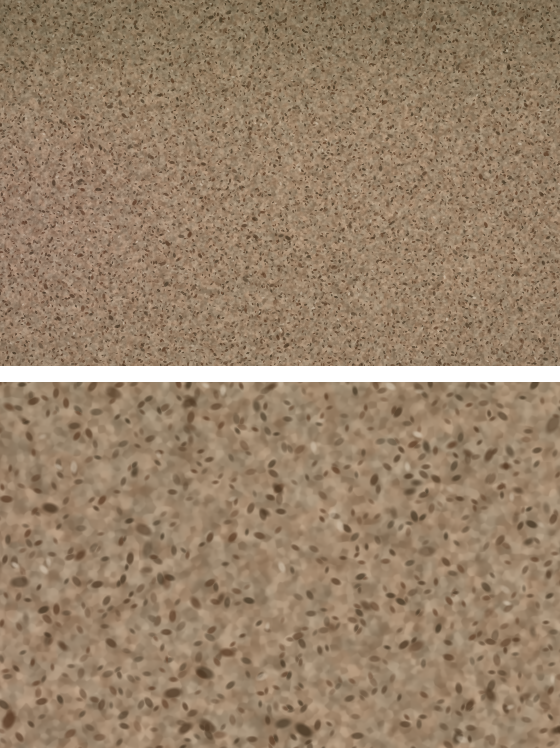
Top, the full canvas; bottom, a detail of the centre.
Write a WebGL 2 fragment shader that draws this texture.

```glsl
#version 300 es
precision highp float;

uniform vec2 u_resolution;
out vec4 fragColor;

vec3 hash3(vec2 cell, float seed) {
    vec3 q = fract(vec3(cell, cell.x + seed) * vec3(0.1031, 0.1030, 0.0973));
    q += dot(q, q.yxz + 33.33);
    return fract((q.xxy + q.yxx) * q.zyx);
}

// Cellular noise: random tones blended around jittered centres, about -0.5 to 0.5
float grainTone(vec2 p, float frequency, float seed) {
    p *= frequency;
    vec2 home = floor(p);
    float total = 0.0;
    float weights = 0.0;
    for (int y = -1; y <= 1; y++) {
        for (int x = -1; x <= 1; x++) {
            vec2 cell = home + vec2(x, y);
            vec3 rnd = hash3(cell, seed);
            vec2 d = p - cell - rnd.xy;
            float weight = exp(-5.0 * dot(d, d));
            total += weight * (rnd.z - 0.5);
            weights += weight;
        }
    }
    return total / max(weights, 0.001);
}

// Scattered, slightly elongated specks: x is coverage, y is a random hue
vec2 specks(vec2 p, float frequency, float density, vec2 radiusRange, float seed) {
    p *= frequency;
    vec2 home = floor(p);
    vec2 best = vec2(0.0);
    for (int y = -1; y <= 1; y++) {
        for (int x = -1; x <= 1; x++) {
            vec2 cell = home + vec2(x, y);
            vec3 place = hash3(cell, seed);
            vec3 form = hash3(cell, seed + 17.0);
            float angle = form.x * 6.2832;
            vec2 axis = vec2(cos(angle), sin(angle));
            vec2 d = p - cell - place.xy;
            d = vec2(dot(d, axis) * 0.75, dot(d, vec2(-axis.y, axis.x)) * 1.3);
            float radius = mix(radiusRange.x, radiusRange.y, form.y * form.y);
            float cover = 1.0 - smoothstep(radius - 0.12, radius + 0.16, length(d));
            cover *= step(place.z, density) * mix(0.45, 1.0, form.z);
            if (cover > best.x) best = vec2(cover, fract(form.z * 7.0));
        }
    }
    return best;
}

// Slow uneven drift from layered sines
float drift(vec2 p) {
    return sin(p.x * 5.1 + 1.7 * sin(p.y * 4.3))
         + 0.6 * sin(p.y * 9.7 - p.x * 6.1 + 1.3)
         + 0.4 * sin(p.x * 17.0 + p.y * 13.0);
}

void main() {
    vec2 uv = gl_FragCoord.xy / u_resolution;
    vec2 p = gl_FragCoord.xy / u_resolution.y;

    // Sandy ground with fine and medium grains
    vec3 color = vec3(0.604, 0.514, 0.417);
    float tone = 0.13 * grainTone(p, 190.0, 3.0) + 0.12 * grainTone(p, 105.0, 41.0);
    color += tone * vec3(1.0, 1.0, 0.97);
    color += 0.03 * grainTone(p, 75.0, 59.0) * vec3(1.0, -0.2, -0.6);

    // Brown and olive-black specks, small then large
    vec3 rust = vec3(0.35, 0.22, 0.13);
    vec3 umber = vec3(0.25, 0.20, 0.13);
    vec2 small = specks(p, 92.0, 0.46, vec2(0.17, 0.36), 7.0);
    color = mix(color, mix(rust, umber, small.y), small.x * 0.75);
    vec2 large = specks(p, 58.0, 0.12, vec2(0.17, 0.36), 83.0);
    color = mix(color, mix(rust, umber, large.y), large.x * 0.8);

    // Rare pale quartz chips
    vec2 chip = specks(p, 80.0, 0.022, vec2(0.16, 0.30), 131.0);
    color = mix(color, vec3(0.80, 0.74, 0.66), chip.x * 0.75);

    // Uneven light: dim top and corners, warmer lower left
    vec2 fromCentre = uv - vec2(0.52, 0.42);
    float light = 1.035 - 0.20 * dot(fromCentre, fromCentre) - 0.07 * smoothstep(0.65, 1.0, uv.y);
    color *= light + 0.008 * drift(p);
    float pink = 1.0 - smoothstep(0.0, 0.55, length((uv - vec2(0.05, 0.38)) * vec2(1.2, 1.0)));
    color += pink * vec3(0.008, -0.003, 0.015);
    color -= vec3(0.012, 0.0, 0.014) * smoothstep(0.5, 1.0, uv.y);

    fragColor = vec4(clamp(color, 0.0, 1.0), 1.0);
}
```
